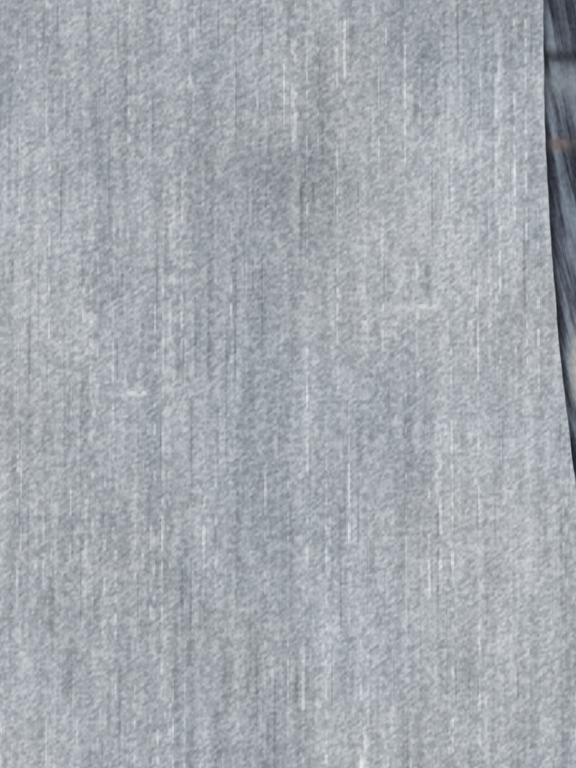
Give the GLSL for this texture, as a Shadertoy shader.

```glsl
// Faded denim: value noise stretched along the warp gives streaks and slubs,
// tilted noise gives the twill grain, and broad noise gives the washed patches.
// Two worn scuffs and a strip of darker folded cloth at the right complete it.

float hash(vec2 p) {
    vec3 q = fract(vec3(p.xyx) * 0.1031);
    q += dot(q, q.yzx + 33.33);
    return fract((q.x + q.y) * q.z);
}

float noise(vec2 p) {
    vec2 i = floor(p), f = fract(p);
    f = f * f * (3.0 - 2.0 * f);
    return mix(mix(hash(i), hash(i + vec2(1, 0)), f.x),
               mix(hash(i + vec2(0, 1)), hash(i + vec2(1, 1)), f.x), f.y);
}

float fbm(vec2 p) {
    float sum = 0.0, amp = 0.5;
    for (int i = 0; i < 4; i++) {
        sum += amp * noise(p);
        p = p * 2.03 + 17.3;
        amp *= 0.5;
    }
    return sum / 0.9375;
}

float blob(vec2 d, vec2 size) {
    d /= size;
    return exp(-dot(d, d));
}

// Frayed cross: pale weft threads with a short tuft above and below
float scuff(vec2 d) {
    float fray = smoothstep(0.25, 0.7, noise(d * vec2(130.0, 190.0) + 60.0));
    float threads = blob(d, vec2(0.030, 0.006)) + 0.3 * blob(d, vec2(0.075, 0.005));
    float tufts = blob(vec2(d.x, abs(d.y) - 0.013), vec2(0.006, 0.006));
    return (threads + 0.7 * tufts) * mix(0.25, 1.0, fray);
}

// Brightness of the woven cloth
float denimTone(vec2 p) {
    vec2 warp = vec2(p.x + 0.015 * (p.x - 0.5) * p.y, p.y);

    // Washed patches and the dark crease near the top
    float tone = 0.668 + 0.13 * (fbm(p * vec2(4.0, 3.0) + 5.0) - 0.5);
    tone -= 0.040 * blob(p - vec2(0.50, 1.04), vec2(0.24, 0.05));
    tone -= 0.025 * blob(p - vec2(0.45, 0.75), vec2(0.12, 0.35));
    tone += 0.025 * blob(p - vec2(0.08, 0.98), vec2(0.18, 0.08));
    tone += 0.020 * blob(p - vec2(0.85, 0.90), vec2(0.18, 0.25));

    // Vertical streaks, wide to narrow
    tone += 0.050 * (noise(warp * vec2(34.0, 2.0)) - 0.5);
    tone += 0.065 * (noise(warp * vec2(85.0, 5.0) + 11.0) - 0.5);
    tone += 0.060 * (noise(warp * vec2(180.0, 12.0) + 23.0) - 0.5);

    // Twill grain, longer along the falling diagonal
    vec2 twill = mat2(0.80, 0.60, -0.60, 0.80) * p.yx;
    tone += 0.120 * (noise(twill * vec2(210.0, 120.0) + 31.0) - 0.5);
    tone += 0.100 * (noise(p * vec2(230.0, 200.0) + 47.0) - 0.5);

    // Broken pale slubs and thin dark threads
    float slub = smoothstep(0.62, 0.95, noise(warp * vec2(150.0, 2.5) + 71.0));
    tone += 0.11 * slub * smoothstep(0.35, 0.85, noise(warp * vec2(150.0, 65.0) + 83.0));
    float gap = smoothstep(0.72, 1.0, noise(warp * vec2(130.0, 7.0) + 97.0));
    return tone - 0.07 * gap;
}

// Folded dark cloth beside the panel; depth is the distance past its edge
vec3 foldedCloth(vec2 p, float depth) {
    float fold = fbm(p * vec2(22.0, 13.0) + vec2(0.0, depth * 60.0));
    vec3 cloth = mix(vec3(0.20, 0.21, 0.25), vec3(0.48, 0.52, 0.57),
                     smoothstep(0.28, 0.75, fold));
    cloth = mix(cloth, vec3(0.52, 0.55, 0.57), 0.7 * blob(p - vec2(1.0, 1.19), vec2(0.2, 0.03)));
    cloth = mix(cloth, vec3(0.19, 0.20, 0.22), 0.8 * blob(p - vec2(1.0, 1.235), vec2(0.2, 0.012)));
    cloth = mix(cloth, vec3(0.48, 0.43, 0.41), 0.8 * blob(p - vec2(0.97, 1.083), vec2(0.03, 0.012)));
    cloth = mix(cloth, vec3(0.68, 0.67, 0.64), blob(p - vec2(1.0, 0.70), vec2(0.010, 0.06)));
    cloth += 0.07 * (noise(p * vec2(200.0, 170.0)) - 0.5);
    return cloth * mix(0.65, 1.0, smoothstep(0.0, 0.014, depth));
}

void mainImage(out vec4 fragColor, in vec2 fragCoord) {
    vec2 uv = fragCoord / iResolution.xy;
    vec2 p = vec2(uv.x, uv.y * 4.0 / 3.0);

    // Cool tint that deepens where the cloth is less worn
    float tone = denimTone(p);
    float tint = 0.021 + 0.05 * (0.68 - tone) + 0.016 * (fbm(p * 5.0 + 9.0) - 0.5);
    vec3 color = tone + vec3(-1.0, 0.0, 1.0) * tint;

    // Worn spots and one loose fleck
    float wear = scuff(p - vec2(0.740, 0.802)) + scuff(p - vec2(0.235, 0.651));
    wear += 0.25 * blob(p - vec2(0.66, 0.798), vec2(0.07, 0.004));
    wear += blob(p - vec2(0.588, 0.819), vec2(0.004));
    color = mix(color, vec3(0.84, 0.85, 0.85), min(0.85 * wear, 0.9));

    // Curved right edge of the panel
    float fall = (1.0 - uv.y) / 0.65;
    float depth = p.x - 0.943 - 0.06 * fall * fall - 0.002 * (noise(p * vec2(1.0, 40.0)) - 0.5);
    color += 0.025 * smoothstep(-0.012, -0.003, depth);
    color = mix(color, foldedCloth(p, depth), smoothstep(-0.002, 0.002, depth));

    fragColor = vec4(clamp(color, 0.0, 1.0), 1.0);
}
```
